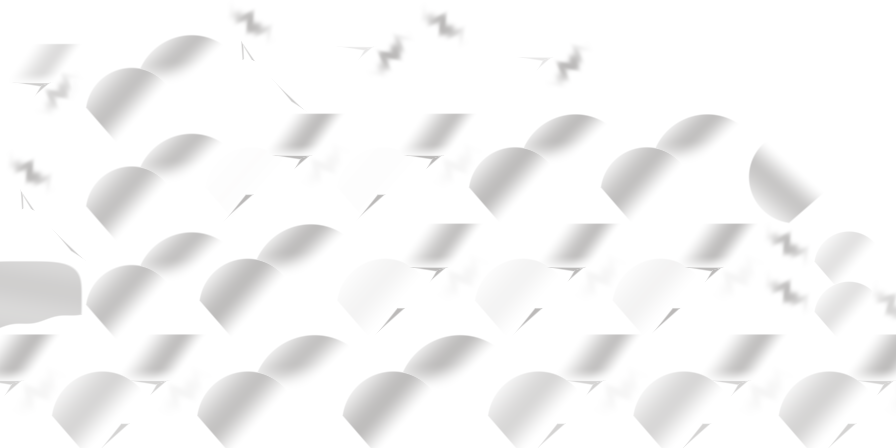
A Shadertoy shader for this pattern:

```glsl
const float CANVAS_HEIGHT = 3.84;

float cover(float inside, float px) {
    return smoothstep(-px, px, inside);
}

float band(float s, float rise, float fall) {
    return smoothstep(-rise, 0.0, s) * (1.0 - smoothstep(0.0, fall, s));
}

float edgeDistance(vec2 p, vec2 a, vec2 b) {
    return dot(p - a, vec2(a.y - b.y, b.x - a.x)) / length(b - a);
}

float triangle(vec2 p, vec2 a, vec2 b, vec2 c, float px) {
    float side = sign(edgeDistance(c, a, b));
    float d = min(edgeDistance(p, a, b) * side, edgeDistance(p, b, c) * side);
    return cover(min(d, edgeDistance(p, c, a) * side), px);
}

// Rounded lower lobe, cut off at its lower left end
float lowerLobe(vec2 q, float px) {
    float arc = 0.35 - length(q - vec2(-0.44, -0.45));
    float cut = dot(q - vec2(-0.79, -0.40), vec2(0.755, 0.656));
    float s = dot(q - vec2(-0.52, -0.33), vec2(0.75, -0.66));
    return cover(min(arc, cut), px) * band(s, 0.31, 0.21);
}

// Slanted panel with a soft foot and a crisp top
float panel(vec2 q, float px) {
    float s = dot(q, vec2(0.81, -0.58));
    return cover(0.155 - q.y, px) * smoothstep(-0.19, -0.07, q.y) * band(s, 0.21, 0.14);
}

float upperLobe(vec2 q, float px) {
    float arc = 0.43 - length(q - vec2(0.02, -0.28));
    float s = dot(q - vec2(-0.07, 0.0), vec2(0.70, -0.71));
    return cover(arc, px) * smoothstep(-0.24, -0.04, q.y) * band(s, 0.26, 0.19);
}

float wing(vec2 q, float px) {
    return max(lowerLobe(q, px), upperLobe(q, px));
}

float tick(vec2 q, float px) {
    vec2 tip = vec2(0.0, -0.165);
    float bar = triangle(q, vec2(-0.24, -0.163), tip, vec2(-0.07, -0.19), px);
    return max(bar, triangle(q, tip, vec2(-0.10, -0.25), vec2(-0.06, -0.18), px));
}

float sliver(vec2 q, float px) {
    return triangle(q, vec2(-0.49, -0.61), vec2(-0.37, -0.46), vec2(-0.32, -0.46), px);
}

// Ragged blurred stroke
float smudge(vec2 q, float angle) {
    float c = cos(angle), s = sin(angle);
    q = vec2(c * q.x + s * q.y, c * q.y - s * q.x);
    q.y += 0.025 * sin(q.x * 32.0) + 0.012 * sin(q.x * 61.0 + 1.0);
    q /= vec2(0.15, 0.06);
    return exp(-pow(dot(q, q), 1.4));
}

// One row of cells; those from firstWing to lastWing join into wings
float cellRow(vec2 p, vec2 origin, float pitch, int count, int firstWing, int lastWing,
              float lobeTone, float lineTone, float shift, float px) {
    float shade = 0.0, w = px / pitch;
    for (int i = 0; i < count; i++) {
        vec2 q = (p - origin) / pitch - vec2(float(i), 0.0);
        float tone = 0.245 + 0.012 * sin(float(i) * 2.3 + origin.y);
        if (i >= firstWing && i <= lastWing) {
            shade = max(shade, tone * wing(q, w));
        } else {
            float soft = max(panel(q, w), lobeTone * lowerLobe(q, w));
            float lines = max(tick(q, w), sliver(q - vec2(shift, 0.0), w));
            shade = max(shade, max(tone * soft, lineTone * lines));
            shade = max(shade, 0.035 * smudge(q - vec2(0.12, -0.24), 0.7));
        }
    }
    return shade;
}

// Loose fragments scattered around the rows
float fragments(vec2 p, float px) {
    float shade = 0.0;
    for (int i = 0; i < 2; i++) {
        float k = float(i);
        vec2 q = p - vec2(2.15, 3.64) + k * vec2(1.89, 1.28);
        float marks = triangle(q, vec2(-0.08, -0.16), vec2(-0.07, -0.31), vec2(0.03, -0.32), px)
                    - triangle(q, vec2(-0.065, -0.19), vec2(-0.06, -0.32), vec2(0.02, -0.33), px);
        marks = max(marks, triangle(q, vec2(0.25, -0.55), vec2(0.43, -0.72), vec2(0.35, -0.67), px));
        shade = max(shade, max(0.26 * smudge(q, -0.6), 0.2 * marks));
        vec2 rising = p - vec2(3.35 + 1.53 * k, 3.37 - 0.09 * k);
        shade = max(shade, 0.27 * smudge(rising, 0.9));
        shade = max(shade, 0.09 * tick(rising + vec2(0.16, -0.23), px));
        shade = max(shade, 0.25 * smudge(p - vec2(6.75, 1.74 - 0.41 * k), -0.6));
        vec2 arc = (p - vec2(7.20, 1.66 - 0.43 * k)) / 0.85 + vec2(-0.53, -0.33);
        shade = max(shade, 0.11 * lowerLobe(arc, px));
    }
    shade = max(shade, 0.27 * smudge(p - vec2(3.80, 3.62), -0.6));
    shade = max(shade, 0.17 * smudge(p - vec2(0.50, 3.04), 0.9));
    shade = max(shade, 0.16 * smudge(p - vec2(7.64, 1.22), -0.8));
    vec2 turned = (p - vec2(6.68, 2.22)) / 1.13;
    return max(shade, 0.22 * lowerLobe(vec2(turned.y, -turned.x) + vec2(-0.53, -0.33), px));
}

// Flat rounded body at the left border
float body(vec2 p, float px) {
    vec2 q = (p - vec2(0.20, 1.27)) / vec2(0.50, 0.33);
    float dome = (1.0 - pow(dot(q * q, q * q), 0.25)) * 0.33;
    float base = p.y - 1.03 - 0.18 * p.x - 0.012 * sin(p.x * 16.0);
    return cover(min(dome, base), px) * (0.17 + 0.02 * sin(q.y * 4.0 + q.x));
}

void mainImage(out vec4 fragColor, in vec2 fragCoord) {
    float px = CANVAS_HEIGHT / iResolution.y;
    vec2 p = fragCoord * px;
    float shade = max(fragments(p, px), body(p, px));

    shade = max(shade, 0.55 * cellRow(p, vec2(0.42, 3.30), 1.05, 1, 1, 0, 0.0, 0.35, -0.1, px));
    shade = max(shade, cellRow(p, vec2(2.65, 2.69), 1.13, 4, 2, 3, 0.04, 0.27, -0.11, px));
    shade = max(shade, cellRow(p, vec2(2.64, 1.74), 1.18, 4, 0, 0, 0.18, 0.27, 0.02, px));
    shade = max(shade, cellRow(p, vec2(0.18, 0.78), 1.246, 7, 2, 3, 0.65, 0.17, 0.06, px));

    // Column of wings on the left
    for (int i = 0; i < 3; i++) {
        vec2 q = (p - vec2(1.62, 3.37 - 0.845 * float(i))) / 1.12;
        shade = max(shade, 0.235 * wing(q, px));
    }
    fragColor = vec4(1.0 - shade * vec3(0.98, 1.0, 1.01), 1.0);
}
```
